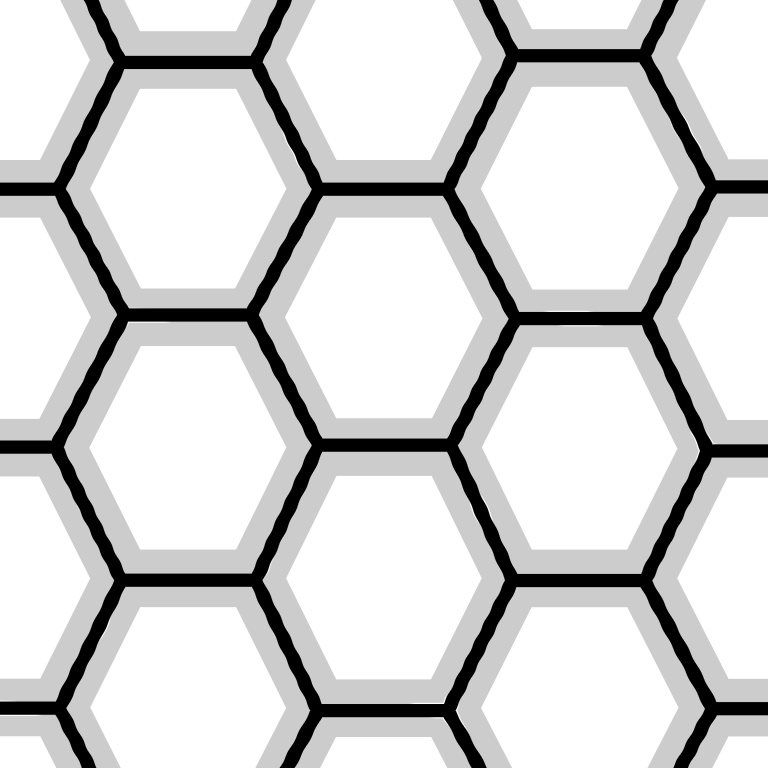
Give the GLSL for this pattern, as a WebGL 1 fragment shader.

```glsl
precision highp float;
// Tall flat-topped honeycomb: black ink lines over wide grey bands on white.
// Each bar and the two slants at its right end are distance-tested segments;
// layered sines drift the corners, so that ink and band are slightly apart.

uniform vec2 u_resolution;

const vec2 ORIGIN = vec2(0.2448, 0.9232);  // centre of the first bar
const vec2 STEP = vec2(0.0850, -0.1688);   // lattice step, rows run downwards
const float INK_HALF = 0.0086;
const float BAND_HALF = 0.0375;
const vec3 PAPER = vec3(1.0);
const vec3 BAND = vec3(0.8);
const vec3 INK = vec3(0.0);

float segmentDistance(vec2 p, vec2 a, vec2 b) {
  vec2 ab = b - a;
  float t = clamp(dot(p - a, ab) / dot(ab, ab), 0.0, 1.0);
  return length(p - a - ab * t);
}

// End of a bar: side is -1 for left, +1 for right.
vec2 corner(vec2 bar, float side, float drift) {
  float phase = 1.4 * bar.x + (2.8 - 0.4 * bar.x) * floor(bar.y * 0.5);
  vec2 offset = vec2(0.003 * sin(2.3 * bar.x + 1.7 * bar.y + 1.1 * side),
                     -0.0045 * cos(phase));
  return ORIGIN + STEP * vec2(3.0 * bar.x + side, bar.y) + drift * offset;
}

// Distance to the nearest edge of the net.
float honeycomb(vec2 p, float drift) {
  vec2 nearest = floor((p - ORIGIN) / (STEP * vec2(3.0, 1.0)) + 0.5);
  float d = 1.0;
  for (int i = -1; i <= 1; i++) {
    for (int j = -1; j <= 1; j++) {
      vec2 bar = nearest + vec2(float(i), float(j));
      // Bars occupy alternate lattice sites.
      if (mod(bar.x + bar.y + 0.5, 2.0) < 1.0) {
        vec2 left = corner(bar, -1.0, drift);
        vec2 right = corner(bar, 1.0, drift);
        vec2 lower = corner(bar + vec2(1.0, 1.0), -1.0, drift);
        vec2 upper = corner(bar + vec2(1.0, -1.0), -1.0, drift);
        d = min(d, segmentDistance(p, left, right));
        d = min(d, segmentDistance(p, right, lower));
        d = min(d, segmentDistance(p, right, upper));
      }
    }
  }
  return d;
}

// Antialiased coverage of a stroke.
float stroke(float d, float halfWidth, float pixel) {
  return clamp((halfWidth - d) / pixel + 0.5, 0.0, 1.0);
}

// Sparse patches where a hairline of paper shows beside the ink.
float wearPatch(vec2 p) {
  float n = sin(p.x * 17.0 + 2.0 * sin(p.y * 9.0)) * sin(p.y * 23.0 + p.x * 5.0);
  return smoothstep(0.82, 0.92, n);
}

void main() {
  float pixel = 1.0 / min(u_resolution.x, u_resolution.y);
  vec2 p = gl_FragCoord.xy * pixel;

  // Uneven pen: a sideways tremor that only shows on the slants.
  float tremor = 0.0007 * sin(p.y * 230.0 + 3.0 * sin(p.x * 21.0));
  float inkDistance = honeycomb(p + vec2(tremor, 0.0), 1.0);
  float bandDistance = honeycomb(p, 0.3);

  vec3 color = mix(PAPER, BAND, stroke(bandDistance, BAND_HALF, pixel));
  float hairline = stroke(inkDistance, INK_HALF + 0.0015, pixel);
  color = mix(color, PAPER, hairline * wearPatch(p));
  color = mix(color, INK, stroke(inkDistance, INK_HALF, pixel));

  gl_FragColor = vec4(color, 1.0);
}
```
